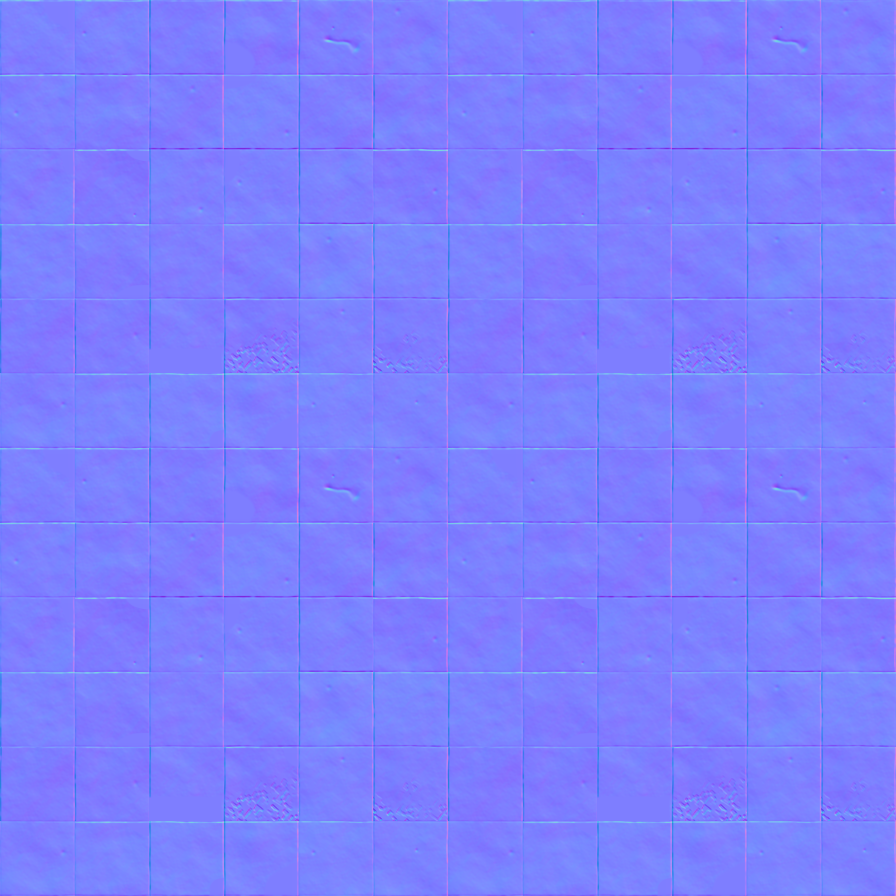
A WebGL 2 fragment shader for this texture map:

```glsl
#version 300 es
precision highp float;
// Tangent-space normal map of worn handmade square tiles with thin joints.

#define TILES 12.0        // tiles across and down the canvas
#define PERIOD 6.0        // tiles before the wear pattern repeats
#define JOINT_WIDTH 0.010 // half joint, in tiles
#define JOINT_SLOPE 0.62
#define TILT 0.042        // spread of slope between tiles
#define ROW_TILT 0.014    // alternating slope of the rows
#define UNDULATION 0.026
#define LUMPS 0.0085
#define GRAIN 0.0021
#define PIT_DEPTH 0.011
#define DENT_DEPTH 0.034

uniform vec2 u_resolution;
out vec4 fragColor;

float hash(vec2 p) {
  vec3 h = fract(vec3(p.xyx) * 0.1031);
  h += dot(h, h.yzx + 33.33);
  return fract((h.x + h.y) * h.z);
}

vec2 hash2(vec2 p) {
  return vec2(hash(p + 17.0), hash(p + 61.0));
}

float noise(vec2 p) {
  vec2 i = floor(p), f = fract(p);
  f = f * f * f * (f * (f * 6.0 - 15.0) + 10.0);
  return mix(mix(hash(i), hash(i + vec2(1, 0)), f.x),
             mix(hash(i + vec2(0, 1)), hash(i + vec2(1, 1)), f.x), f.y);
}

// Noise on a turned lattice, so its grid does not line up with the tiles.
float turnedNoise(vec2 p) {
  return noise(mat2(0.8, 0.6, -0.6, 0.8) * p + 50.0);
}

float isTile(vec2 cell, vec2 target) {
  return 1.0 - step(0.5, length(cell - target));
}

float segmentDistance(vec2 p, vec2 a, vec2 b) {
  vec2 ab = b - a;
  return length(p - a - ab * clamp(dot(p - a, ab) / dot(ab, ab), 0.0, 1.0));
}

// Relief inside one tile; q runs from 0 to 1.
float relief(vec2 q, vec2 cell) {
  vec2 s = q + floor(hash2(cell + 5.0) * 40.0) * 2.0;
  float h = UNDULATION * turnedNoise(s * 2.3) + LUMPS * turnedNoise(s * 5.5 + 9.0);
  h += GRAIN * turnedNoise(s * 15.0) + 0.45 * GRAIN * turnedNoise(s * 34.0);

  // One small stray pit in some tiles
  vec2 centre = 0.12 + 0.76 * hash2(cell * 3.0 + 23.0);
  vec2 r = (q - centre) / mix(0.015, 0.035, hash(cell + 11.0));
  h -= step(0.5, hash(cell * 5.0 + 7.0)) * 0.008 * exp(-dot(r, r));

  // Crumbled glaze low on two tiles
  float crumbled = isTile(cell, vec2(3, 1)) + isTile(cell, vec2(5, 1));
  float area = smoothstep(0.65, 0.15, q.y + 0.6 * noise(s * 4.0) - 0.15);
  h -= crumbled * area * PIT_DEPTH * smoothstep(0.45, 0.85, turnedNoise(s * 24.0));

  // Diagonal gouge in one tile
  vec2 bent = q + 0.16 * (vec2(noise(s * 8.0), noise(s * 8.0 + 31.0)) - 0.5);
  float gouge = segmentDistance(bent, vec2(0.42, 0.52), vec2(0.78, 0.34));
  float broken = 0.1 + 1.3 * noise(s * 6.0 + 3.0);
  h -= isTile(cell, vec2(4, 5)) * DENT_DEPTH * broken * exp(-gouge * gouge * 320.0);
  return h;
}

// Slope across a joint; along runs from 0 to 1 beside it.
float jointSlope(float d, float along, vec2 edge) {
  vec2 seed = hash2(edge) * 90.0;
  d += 0.008 * (noise(vec2(along * 4.0, 0.0) + seed) - 0.5);
  vec2 worn = vec2(noise(vec2(along * 16.0, 4.0) + seed),
                   noise(vec2(along * 16.0, 9.0) + seed));
  vec2 random = hash2(edge + 101.0);
  vec2 strength = JOINT_SLOPE * (0.1 + 1.2 * random * random) * (0.3 + 1.1 * worn);
  vec2 r = (vec2(d) + JOINT_WIDTH * vec2(1, -1)) / JOINT_WIDTH;
  vec2 sides = strength * exp(-r * r);
  // Softly rounded shoulders
  float shoulder = -0.05 * sign(d) * smoothstep(0.0, 0.01, abs(d)) * exp(-abs(d) * 30.0);
  return sides.x - sides.y + shoulder;
}

// Smooth patches: x in some tile corners, y a strip along one tile.
vec2 flatPatch(vec2 q, vec2 cell) {
  vec2 corner = step(0.5, hash2(cell + 211.0));
  vec2 extent = mix(vec2(0.12), vec2(0.50), hash2(cell + 307.0));
  vec2 r = abs(q - corner) / extent;
  float wave = 0.25 * (noise(q * 5.0 + cell * 8.0) - 0.5);
  float patchy = smoothstep(1.06, 0.94, length(r) + wave);
  patchy *= step(0.58, hash(cell + 401.0));
  float strip = smoothstep(0.40, 0.36, q.y + 0.06 * noise(q * 5.0));
  strip *= smoothstep(0.98, 0.95, q.x);
  return vec2(patchy, strip * isTile(cell, vec2(2, 1)));
}

void main() {
  vec2 p = gl_FragCoord.xy / u_resolution * TILES;
  vec2 q = fract(p);
  vec2 cell = mod(floor(p), PERIOD);
  vec2 nearest = mod(floor(p + 0.5), PERIOD);
  vec2 d = p - floor(p + 0.5);

  // Surface slope from the relief
  vec2 e = vec2(0.012, 0.0);
  vec2 slope = vec2(relief(q - e.xy, cell) - relief(q + e.xy, cell),
                    relief(q - e.yx, cell) - relief(q + e.yx, cell)) / (2.0 * e.x);

  // Each tile is set at its own angle
  float lean = TILT * (2.0 * hash(cell + 53.0) - 1.0);
  lean += ROW_TILT * (1.0 - 2.0 * mod(cell.y, 2.0));
  slope = vec2(0.55 * slope.x - 0.20 * slope.y, slope.y);
  slope += vec2(-0.020 - 0.25 * lean, lean);

  vec2 patches = flatPatch(q, cell);
  slope = mix(slope, vec2(-0.01), max(patches.x, patches.y));

  // Joints, hidden under the strip and faint in worn corners
  vec2 joints = vec2(jointSlope(d.x, q.y, vec2(nearest.x, cell.y) + 7.0),
                     jointSlope(d.y, q.x, vec2(cell.x, nearest.y) + 503.0));
  slope += joints * (1.0 - 0.5 * patches.x) * (1.0 - patches.y);

  vec3 normal = normalize(vec3(slope, 1.0));
  fragColor = vec4(0.5 + 0.5 * normal, 1.0);
}
```
